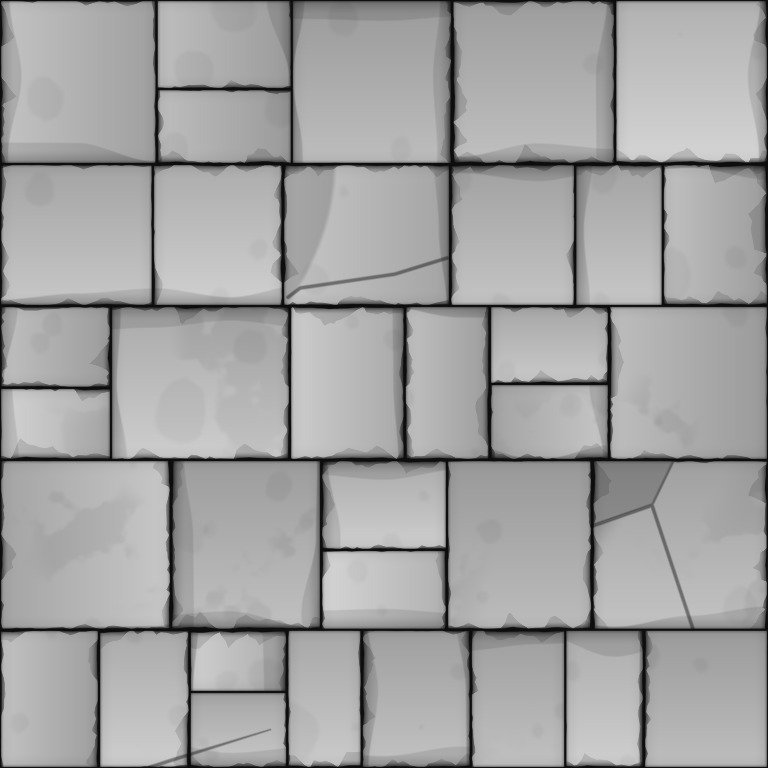
Give the GLSL for this texture map, as a three.js fragment shader.

```glsl
// Grey stone wall: five courses of uneven blocks, a few halved, with thin black joints.
// Cuts narrow a span down to the block under the pixel; hashes then give each
// block its own gradient, chipped edges, bevels and stains, with cracks on top.
varying vec2 vUv;

float hash(vec2 p) {
  vec3 q = fract(p.xyx * vec3(.1031, .1030, .0973));
  q += dot(q, q.yzx + 33.33);
  return fract((q.x + q.y) * q.z);
}

float noise(vec2 p) {
  vec2 i = floor(p), f = fract(p);
  f = f * f * (3. - 2. * f);
  return mix(mix(hash(i), hash(i + vec2(1, 0)), f.x),
             mix(hash(i + vec2(0, 1)), hash(i + 1.), f.x), f.y);
}

float fbm(vec2 p) {
  float sum = 0., gain = .5;
  for (int i = 0; i < 4; i++) {
    sum += gain * noise(p);
    p = p * 2.03 + 7.1;
    gain *= .5;
  }
  return sum;
}

// Sparse angular peaks from 0 to 1 along an edge
float peaks(float t, float seed) {
  float i = floor(t), a = hash(vec2(i, seed)), b = hash(vec2(i + 1., seed));
  return mix(a * a * a, b * b * b, fract(t));
}

// Narrow a span to the piece holding x; cuts at zero do nothing
void narrow(inout vec2 span, vec4 cuts, float x) {
  for (int i = 0; i < 4; i++) {
    if (x < cuts[i]) span.y = min(span.y, cuts[i]);
    else span.x = max(span.x, cuts[i]);
  }
}

// Block bounds as left, bottom, right, top
vec4 blockAt(vec2 p) {
  vec2 xs = vec2(0, 1), ys = vec2(0, 1);
  vec4 courses = vec4(.18, .401, .6016, .7865), left, right = vec4(0);
  vec2 halved = vec2(2);  // left side and height of a halved block
  narrow(ys, courses, p.y);
  if (p.y < courses.x) {
    left = vec4(.129, .247, .374, .471);
    right = vec4(.613, .736, .8385, 0);
    halved = vec2(.247, .099);
  } else if (p.y < courses.y) {
    left = vec4(.2227, .418, .582, .771);
    halved = vec2(.418, .284);
  } else if (p.y < courses.z) {
    left = vec4(.1445, .3776, .527, .638);
    right.x = .793;
    halved = p.x < .2 ? vec2(0, .495) : vec2(.638, .5);
  } else if (p.y < courses.w) {
    left = vec4(.199, .3685, .586, .749);
    right.x = .863;
  } else {
    left = vec4(.204, .38, .589, .801);
    halved = vec2(.204, .884);
  }
  narrow(xs, left, p.x);
  narrow(xs, right, p.x);
  if (abs(xs.x - halved.x) < .01) narrow(ys, vec4(halved.y, 0, 0, 0), p.y);
  return vec4(xs.x, ys.x, xs.y, ys.y);
}

float segment(vec2 p, vec2 a, vec2 b) {
  vec2 d = b - a;
  return length(p - a - d * clamp(dot(p - a, d) / dot(d, d), 0., 1.));
}

void main() {
  vec2 p = vUv;
  vec4 block = blockAt(p);
  vec2 size = block.zw - block.xy, u = (p - block.xy) / size;
  vec2 id = floor((block.xy + block.zw) * 200.);

  // Block tone with a gradient along one axis, mostly lighter below
  float turn = hash(id + 5.);
  float slope = turn < .5 ? .5 - u.y : (turn < .8 ? .5 - u.x : u.x - .5);
  float shade = .715 + .1 * (hash(id) - .5) + .14 * slope;

  // Faint round stains and cloudy patches
  float cloud = fbm(p * 16. + id);
  for (int i = 0; i < 2; i++) {
    vec2 seed = id + float(i) * 17. + 3.;
    vec2 center = block.xy + size * vec2(hash(seed), hash(seed + 9.));
    float radius = mix(.008, .036, pow(hash(seed + 21.), 3.));
    float reach = length((p - center) * vec2(1., .9)) + .03 * (cloud - .5);
    shade -= .028 * (1. - smoothstep(radius - .006, radius + .002, reach));
  }
  float patchy = smoothstep(.5, .7, noise(p * 7. + id)) * step(.6, hash(id + 31.));
  shade -= .04 * patchy * smoothstep(.46, .56, cloud);

  // Bevels, flaked chips and joint on each of the four sides
  vec4 gaps = vec4(p - block.xy, block.zw - p);
  float joint = 1.;
  for (int k = 0; k < 4; k++) {
    float d = gaps[k], t = (k == 0 || k == 2) ? p.y : p.x;
    float seed = hash(id + float(k) * 13.) * 400.;
    float bevel = .036 * noise(vec2(t * 10., seed)) * step(.7, hash(vec2(seed, 2.)));
    float slant = 1. - smoothstep(bevel - .002, bevel + .001, d);
    shade *= 1. - slant * (.1 + .12 * (1. - smoothstep(0., .02, d)));
    float wear = smoothstep(.15, .85, hash(vec2(seed, 7.)));
    float bent = t + .006 * noise(vec2(t * 90., seed)) + .3 * d;
    float chip = wear * (.026 * peaks(bent * 52., seed) + .007 * peaks(bent * 130., seed + 4.));
    float flake = smoothstep(0., .002, chip) * (1. - smoothstep(chip - .0008, chip + .0008, d));
    shade *= 1. - flake * (.12 + .42 * (1. - smoothstep(0., .011, d)));
    shade *= mix(.72, 1., smoothstep(0., .006, d)) * mix(.95, 1., smoothstep(0., .02, d));
    joint *= smoothstep(.0004, .0025, d - .1 * chip);
  }

  // Shaded facets beside the cracks
  vec2 hub = vec2(.849, .342), q = p - hub;
  if (block.x > .77 && block.y > .17 && block.w < .41) {
    float above = dot(q, vec2(-.33, .94)), beside = dot(q, vec2(-.9, .43));
    shade *= 1. - .2 * smoothstep(0., .002, above) * smoothstep(0., .002, beside);
    shade *= 1. - .16 * step(above, 0.) * smoothstep(-.05, 0., above) * smoothstep(.02, .06, beside);
  }
  if (block.x > .36 && block.z < .59 && block.y > .6 && block.w < .79) {
    float drop = .786 - p.y;
    shade *= 1. - .16 * (1. - smoothstep(-.004, .004, p.x - .436 + 1.85 * drop * drop));
  }

  // Cracks: a long bend, a three-way split, a low thinning sliver
  float crack = min(segment(p, vec2(.375, .613), vec2(.391, .625)),
                min(segment(p, vec2(.391, .625), vec2(.514, .643)),
                    segment(p, vec2(.514, .643), vec2(.582, .664))));
  crack = min(crack, min(segment(p, hub, vec2(.876, .398)) + .0008,
                     min(segment(p, hub, vec2(.771, .315)), segment(p, hub, vec2(.902, .182)))));
  float sliver = min(segment(p, vec2(.195, .001), vec2(.245, .017)),
                     segment(p, vec2(.245, .017), vec2(.352, .05)));
  crack = min(crack, sliver + .012 * max(p.x - .23, 0.));
  shade *= 1. - .42 * (1. - smoothstep(.0008, .0038, crack));

  gl_FragColor = vec4(vec3(mix(.05, shade, joint)), 1.);
}
```
